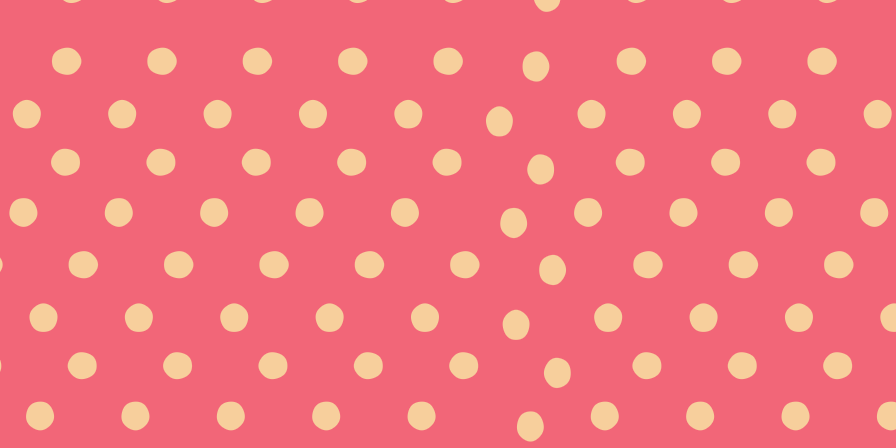
A WebGL 2 fragment shader for this pattern:

```glsl
#version 300 es
precision highp float;

uniform vec2 u_resolution;
out vec4 fragColor;

// Lengths are fractions of the canvas height
#define PITCH 0.2129
#define STRAY_COLUMN 5.0
#define SEAM_SHIFT 0.0169
#define BLOCK_STEP vec2(0.0372, 0.4542)
#define TOP_SHIFT vec2(0.0143, -0.3854)
#define STRAY_RADII vec2(0.0299, 0.0336)
#define WOBBLE 0.012
#define CORAL vec3(0.95, 0.40, 0.47)
#define CREAM vec3(0.97, 0.81, 0.61)

// One block of four rows: first dot, stray offset and dot radii
const vec2 rowStart[4] = vec2[4](vec2(0.1484, 0.1367), vec2(0.0599, 0.2552),
                                 vec2(0.1466, 0.3620), vec2(0.0521, 0.4740));
const vec2 strayOffset[4] = vec2[4](vec2(-0.0169, 0.0117), vec2(-0.0096, 0.0161),
                                    vec2(-0.0039, 0.0161), vec2(0.0299, 0.0234));
const vec2 dotRadii[4] = vec2[4](vec2(0.0328, 0.0302), vec2(0.0312, 0.0318),
                                 vec2(0.0323, 0.0300), vec2(0.0312, 0.0320));

// Approximate distance to a slightly uneven ellipse
float dotDistance(vec2 p, vec2 radii, float phase) {
    vec2 q = p / radii;
    float angle = atan(q.y, q.x + 1e-5);
    float rim = 1.0 + WOBBLE * cos(5.0 * angle + phase);
    return (length(q) - rim) * min(radii.x, radii.y);
}

// Regular dots on both sides of the seam, with one stray dot between
float rowDistance(vec2 p, int row) {
    float phase = 1.7 * float(row);
    float seam = STRAY_COLUMN * PITCH;
    float stray = dotDistance(p - vec2(seam, 0.0) - strayOffset[row], STRAY_RADII, phase);

    bool rightSide = p.x > seam;
    if (rightSide) p.x += SEAM_SHIFT;
    float column = floor(p.x / PITCH + 0.5);
    column = rightSide ? max(column, STRAY_COLUMN + 1.0) : min(column, STRAY_COLUMN - 1.0);
    p.x -= column * PITCH;
    return min(stray, dotDistance(p, dotRadii[row], phase));
}

void main() {
    vec2 p = gl_FragCoord.xy / u_resolution.y;
    p.y = 1.0 - p.y;

    // Two full blocks, then the cropped row along the top edge
    float d = 1.0;
    for (int i = 0; i < 9; i++) {
        bool topRow = i == 8;
        int row = topRow ? 2 : i % 4;
        vec2 shift = topRow ? TOP_SHIFT : float(i / 4) * BLOCK_STEP;
        d = min(d, rowDistance(p - rowStart[row] - shift, row));
    }

    // Edge softened over one pixel
    float cover = clamp(0.5 - d * u_resolution.y, 0.0, 1.0);
    fragColor = vec4(mix(CORAL, CREAM, cover), 1.0);
}
```
